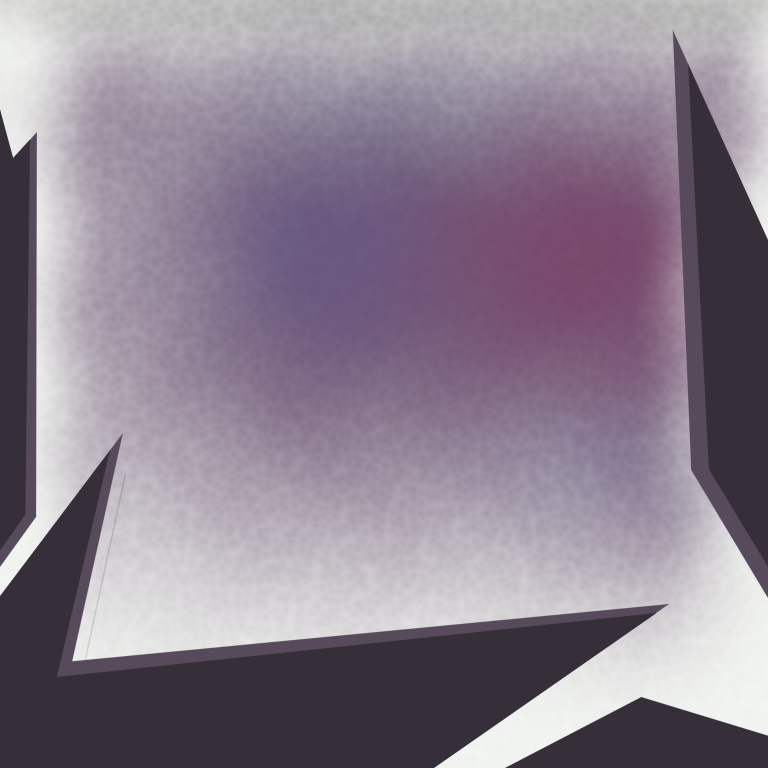
Give the GLSL for this background, as a WebGL 2 fragment shader.

```glsl
#version 300 es
precision highp float;

uniform vec2 u_resolution;
out vec4 outColor;

const vec3 SLAB = vec3(0.21, 0.184, 0.224);
const vec3 BEVEL = vec3(0.34, 0.29, 0.355);

vec2 hash2(vec2 p) {
  vec3 q = fract(p.xyx * vec3(0.1031, 0.103, 0.0973));
  q += dot(q, q.yzx + 33.33);
  return fract((q.xx + q.yz) * q.zy);
}

// Distance to the nearest scattered cell centre
float cellular(vec2 p) {
  vec2 cell = floor(p), local = fract(p);
  float nearest = 2.0;
  for (int j = -1; j <= 1; j++) {
    for (int i = -1; i <= 1; i++) {
      vec2 o = vec2(i, j);
      vec2 d = o + hash2(cell + o) - local;
      nearest = min(nearest, dot(d, d));
    }
  }
  return sqrt(nearest);
}

float glow(vec2 p, vec2 center, vec2 radius) {
  vec2 d = (p - center) / radius;
  return exp(-dot(d, d));
}

float segment(vec2 p, vec2 a, vec2 b) {
  vec2 w = p - a, e = b - a;
  return length(w - e * clamp(dot(w, e) / max(dot(e, e), 1e-6), 0.0, 1.0));
}

// Signed polygon distance; shorter outlines repeat their last corner
float polygon(vec2 p, vec2 v[6]) {
  float d = 10.0, side = 1.0;
  for (int i = 0; i < 6; i++) {
    vec2 a = v[i], b = v[(i + 1) % 6];
    vec2 e = b - a, w = p - a;
    d = min(d, segment(p, a, b));
    bvec3 c = bvec3(p.y >= a.y, p.y < b.y, e.x * w.y > e.y * w.x);
    if (all(c) || !any(c)) side = -side;
  }
  return side * d;
}

// Pale paper under a soft violet cloud
vec3 haze(vec2 p) {
  float grain = cellular(p * 85.0) + 0.7 * cellular(p * 47.0 + 9.0) - 0.85;
  vec2 q = p + 0.006 * sin(p.yx * 31.0 + 2.0 * sin(p * 17.0));

  float left = 0.55 * smoothstep(0.02, 0.14, q.x) + 0.45 * smoothstep(0.08, 0.42, q.x);
  float right = 1.0 - smoothstep(0.82, 1.0, q.x);
  float rise = smoothstep(0.03, 0.62, q.y) * (1.0 - smoothstep(0.7, 1.15, q.y));
  float density = left * right * rise;
  density += 0.2 * glow(q, vec2(0.14, 0.87), vec2(0.11, 0.09));
  density += 0.42 * glow(q, vec2(0.95, 0.87), vec2(0.06, 0.13));
  density += 0.17 * glow(q, vec2(0.85, 0.31), vec2(0.11, 0.12));
  density += 0.17 * smoothstep(0.93, 1.0, q.y);
  density = clamp(density, 0.0, 1.0);

  vec3 tint = vec3(0.45, 0.36, 0.475);
  tint = mix(tint, vec3(0.39, 0.37, 0.48), 0.8 * glow(q, vec2(0.53, 0.87), vec2(0.25, 0.13)));
  tint = mix(tint, vec3(0.41, 0.35, 0.52), 0.85 * glow(q, vec2(0.43, 0.67), vec2(0.16, 0.13)));
  tint = mix(tint, vec3(0.48, 0.29, 0.43), glow(q, vec2(0.77, 0.66), vec2(0.2, 0.16)));
  tint = mix(tint, vec3(0.42, 0.37, 0.51), 0.7 * glow(q, vec2(0.77, 0.38), vec2(0.16, 0.08)));
  tint = mix(tint, vec3(0.45, 0.44, 0.45), smoothstep(0.9, 1.0, q.y));

  vec3 paper = vec3(0.945, 0.955, 0.94);
  float mottling = 0.012 + 0.16 * density * (1.0 - density);
  return mix(paper, tint, density) + grain * mottling;
}

void main() {
  vec2 p = gl_FragCoord.xy / u_resolution;
  float px = 0.75 / min(u_resolution.x, u_resolution.y);
  vec3 color = haze(p);

  // Hairline crease beside the lower shard
  float crease = segment(p, vec2(0.163, 0.381), vec2(0.111, 0.141));
  color -= 0.1 * (1.0 - smoothstep(0.0, 0.002, crease));

  // Outer outlines form the bevels
  float rim = polygon(p, vec2[6](vec2(-0.02, 0.931), vec2(0.017, 0.794), vec2(0.048, 0.828),
    vec2(0.047, 0.327), vec2(-0.02, 0.234), vec2(-0.02, 0.234)));
  rim = min(rim, polygon(p, vec2[6](vec2(0.876, 0.961), vec2(1.02, 0.643), vec2(1.02, 0.188),
    vec2(0.9, 0.388), vec2(0.9, 0.388), vec2(0.9, 0.388))));
  rim = min(rim, polygon(p, vec2[6](vec2(-0.02, 0.197), vec2(0.16, 0.436), vec2(0.094, 0.139),
    vec2(0.871, 0.2135), vec2(0.536, -0.02), vec2(-0.02, -0.02))));

  // Inner outlines form the dark faces
  float face = polygon(p, vec2[6](vec2(-0.02, 0.931), vec2(0.017, 0.794), vec2(0.039, 0.818),
    vec2(0.033, 0.33), vec2(-0.02, 0.255), vec2(-0.02, 0.255)));
  face = min(face, polygon(p, vec2[6](vec2(0.896, 0.916), vec2(1.02, 0.643), vec2(1.02, 0.229),
    vec2(0.923, 0.389), vec2(0.923, 0.389), vec2(0.923, 0.389))));
  face = min(face, polygon(p, vec2[6](vec2(-0.02, 0.197), vec2(0.143, 0.413), vec2(0.074, 0.1185),
    vec2(0.855, 0.202), vec2(0.536, -0.02), vec2(-0.02, -0.02))));
  face = min(face, polygon(p, vec2[6](vec2(0.619, -0.02), vec2(0.835, 0.0924), vec2(1.02, 0.036),
    vec2(1.02, -0.02), vec2(1.02, -0.02), vec2(1.02, -0.02))));

  color = mix(color, BEVEL, 1.0 - smoothstep(-px, px, rim));
  color = mix(color, SLAB, 1.0 - smoothstep(-px, px, face));
  outColor = vec4(color, 1.0);
}
```
